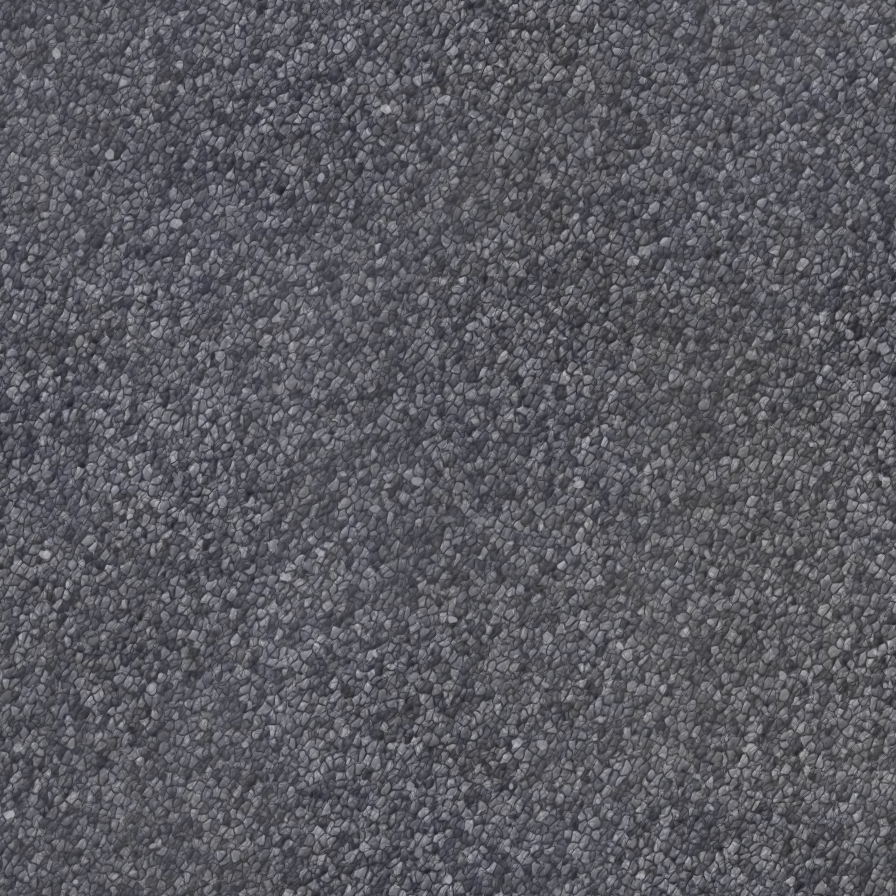
Write a WebGL 2 fragment shader that draws this texture.

```glsl
#version 300 es
precision highp float;

uniform vec2 u_resolution;
out vec4 fragColor;

#define GRAIN_COUNT 92.0
#define FINE_COUNT 165.0
#define CHIP_COUNT 27.0
#define CHIP_SHARE 0.24
#define GRAIN_STRETCH 1.4
#define GRAIN_CONTRAST 0.24
#define FINE_CONTRAST 0.19
#define GAP_DEPTH 0.125
#define BASE_TONE 0.337
#define BASE_TINT vec3(-0.004, -0.003, 0.021)
#define LIGHT_DIR vec2(-0.92, 0.39)

float hash(vec2 p) {
    return fract(sin(dot(p, vec2(127.1, 311.7))) * 43758.5453);
}

vec2 hash2(vec2 p) {
    return vec2(hash(p), hash(p + 47.3));
}

float valueNoise(vec2 p) {
    vec2 cell = floor(p);
    vec2 f = fract(p);
    f = f * f * (3.0 - 2.0 * f);
    float low = mix(hash(cell), hash(cell + vec2(1.0, 0.0)), f.x);
    float high = mix(hash(cell + vec2(0.0, 1.0)), hash(cell + vec2(1.0, 1.0)), f.x);
    return mix(low, high, f.y);
}

float fbm(vec2 p) {
    float sum = 0.0;
    float weight = 0.5;
    for (int i = 0; i < 4; i++) {
        sum += weight * valueNoise(p);
        p = p * 2.03 + 17.1;
        weight *= 0.5;
    }
    return sum / 0.9375;
}

// Nearest grain: x = distance to the gap, y = random shade, zw = offset from its centre
vec4 nearestGrain(vec2 p) {
    vec2 cell = floor(p);
    float first = 8.0;
    float second = 8.0;
    vec2 offset = vec2(0.0);
    float shade = 0.0;
    for (int y = -1; y <= 1; y++) {
        for (int x = -1; x <= 1; x++) {
            vec2 id = cell + vec2(x, y);
            vec2 toPoint = p - id - 0.1 - 0.8 * hash2(id);
            float d = length(toPoint);
            if (d < first) {
                second = first;
                first = d;
                offset = toPoint;
                shade = hash(id + 91.7);
            } else {
                second = min(second, d);
            }
        }
    }
    return vec4(second - first, shade, offset);
}

// Relief of one grain layer, centred near zero
float grainLayer(vec2 p, float contrast, float gapDepth) {
    vec4 grain = nearestGrain(p);
    float body = smoothstep(0.0, 0.38, grain.x);
    float shade = (grain.y - 0.5) * contrast;
    float lit = dot(grain.zw, LIGHT_DIR) * contrast * 0.5;
    return body * (shade + lit) + (body - 0.52) * gapDepth;
}

// Sparse pale stones: x = coverage, y = brightness
vec2 paleChips(vec2 p) {
    vec2 cell = floor(p);
    vec2 centre = 0.27 + 0.46 * hash2(cell + 5.3);
    vec2 toPoint = fract(p) - centre;
    float angle = 6.2832 * hash(cell + 23.9);
    toPoint = mat2(cos(angle), sin(angle), -sin(angle), cos(angle)) * toPoint;
    toPoint.x *= 1.35;
    float size = hash(cell + 61.1);
    float radius = mix(0.07, 0.19, size * size);
    float outline = length(toPoint) + 0.08 * (valueNoise(p * 9.0) - 0.5);
    float present = step(hash(cell + 13.7), CHIP_SHARE);
    float coverage = present * (1.0 - smoothstep(radius - 0.045, radius + 0.035, outline));
    return vec2(coverage, mix(0.46, 0.68, hash(cell + 77.7)));
}

void main() {
    vec2 uv = gl_FragCoord.xy / min(u_resolution.x, u_resolution.y);

    // Grains lean along a steep diagonal
    vec2 leaned = vec2(dot(uv, vec2(0.87, -0.5)), dot(uv, vec2(0.5, 0.87)));
    leaned *= vec2(sqrt(GRAIN_STRETCH), 1.0 / sqrt(GRAIN_STRETCH));
    vec2 warp = vec2(valueNoise(leaned * 150.0), valueNoise(leaned * 150.0 + 33.0)) - 0.5;
    leaned += warp * 0.004;

    // Layered grains with patches of rougher and smoother surface
    float relief = grainLayer(leaned * GRAIN_COUNT, GRAIN_CONTRAST, GAP_DEPTH);
    relief += grainLayer(leaned * FINE_COUNT + 40.0, FINE_CONTRAST, GAP_DEPTH * 0.5);
    relief += (valueNoise(uv * 230.0) - 0.5) * 0.05;
    float roughness = mix(0.75, 1.25, fbm(uv * 5.0 + 8.0));
    float mottling = (fbm(uv * 6.0) - 0.5) * 0.07;
    float tone = BASE_TONE + relief * roughness + mottling;

    // Pale stones keep some of the surface relief
    vec2 chip = paleChips(uv * CHIP_COUNT);
    tone = mix(tone, chip.y + relief * 0.3, chip.x * 0.85);

    // Cool tint drifts slowly, with small warm and cold grains
    float drift = (fbm(uv * 3.5 + 51.0) - 0.5) * 0.03;
    float speckle = (valueNoise(uv * 70.0 + 19.0) - 0.5) * 0.018;
    vec3 colour = max(tone, 0.13) + BASE_TINT + (drift + speckle) * vec3(-0.4, -0.2, 1.0);
    fragColor = vec4(clamp(colour, 0.0, 1.0), 1.0);
}
```
